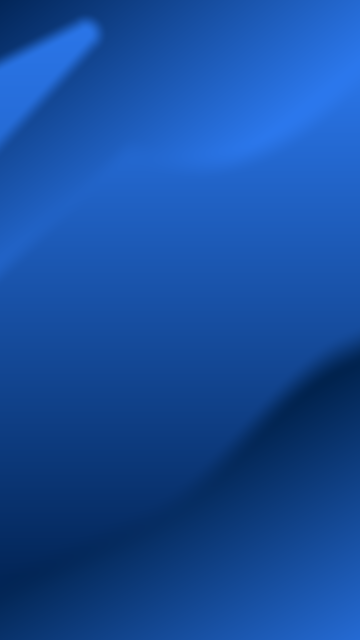
Write a WebGL 2 fragment shader that draws this background.

```glsl
#version 300 es
precision highp float;
// Soft blue backdrop: blurred diagonal folds over a vertical gradient.

uniform vec2 u_resolution;
out vec4 fragColor;

const float ASPECT = 16.0 / 9.0;
const vec3 NAVY = vec3(0.010, 0.148, 0.345);
const vec3 NIGHT = vec3(0.000, 0.130, 0.295);
const vec3 AZURE = vec3(0.170, 0.468, 0.925);

// Colour ramp from a dark tone up to azure.
vec3 ramp(vec3 dark, float t) {
    return mix(dark, AZURE, clamp(t, 0.0, 1.0));
}

// Coverage of a blurred edge, full where the distance is negative.
float softMask(float dist, float blur) {
    return 1.0 - smoothstep(-blur, blur, dist);
}

float smoothMax(float a, float b, float k) {
    float h = max(k - abs(a - b), 0.0) / k;
    return max(a, b) + 0.25 * k * h * h;
}

// Distance to a capsule whose radius changes from ra to rb.
float taperedCapsule(vec2 p, vec2 a, vec2 b, float ra, float rb) {
    vec2 axis = b - a;
    float h = clamp(dot(p - a, axis) / dot(axis, axis), 0.0, 1.0);
    return length(p - a - axis * h) - mix(ra, rb, h);
}

// Lower border of the upper fold: a falling slope meeting a broad lobe.
float upperEdge(float x) {
    float slope = 0.755 - 0.95 * x;
    float lobe = 0.458 - 1.2 * (x - 0.55) * (x - 0.55);
    return smoothMax(slope, lobe, 0.04);
}

// Upper border of the lower fold: a gentle S-curve.
float lowerEdge(float x) {
    return 1.643 - 0.45 * x - 0.233 * smoothstep(0.4, 0.95, x);
}

void main() {
    // x runs 0..1 to the right, y runs 0..ASPECT downward.
    vec2 uv = gl_FragCoord.xy / u_resolution;
    vec2 p = vec2(uv.x, (1.0 - uv.y) * ASPECT);

    // Vertical base gradient
    vec3 color = ramp(NAVY, (1.597 - p.y) / 1.435);

    // Upper fold, brightening toward its lower right
    vec3 upper = ramp(NAVY, dot(p, vec2(0.82, 1.04)));
    color = mix(color, upper, softMask(p.y - upperEdge(p.x), 0.045));

    // Bright leaf at the upper left
    float leaf = taperedCapsule(p, vec2(0.238, 0.095), vec2(-0.139, 0.377), 0.036, 0.123);
    color = mix(color, ramp(NAVY, 1.0 - 0.4 * p.y), softMask(leaf, 0.026));

    // Lower fold, rising from night blue at its border
    vec3 lower = ramp(NIGHT, dot(p, vec2(0.65, 1.08)) - 1.72);
    color = mix(color, lower, softMask(lowerEdge(p.x) - p.y, 0.06));

    fragColor = vec4(color, 1.0);
}
```
